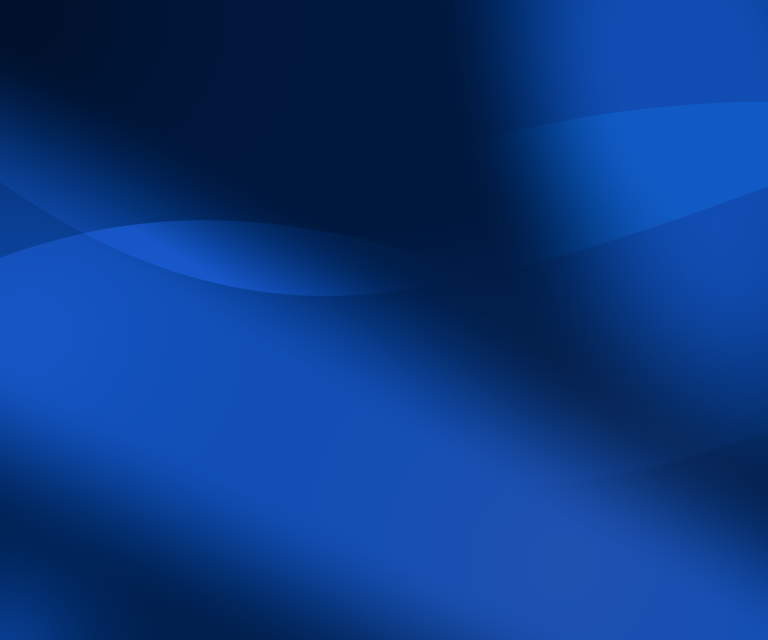
Reproduce this background procedurally as a Shadertoy shader.

```glsl
// Deep blue abstract background: soft diagonal light, a corner glow and thin curved veils.
#define ASPECT 1.2
#define NIGHT vec3(0.0, 0.09, 0.235)
#define AZURE vec3(0.07, 0.31, 0.72)
#define VIOLET_TINT vec3(0.05, 0.01, -0.02)
#define BAND_SOFT 0.14
#define VEIL_GAIN 0.30
#define BOWL_GAIN 0.16
#define GLOW_CENTER vec2(1.078, 0.859)
#define GLOW_SIZE vec2(0.2625, 0.453)

// Height of a bent curve; skew flattens its right side.
float arcHeight(float x, vec2 apex, float bend, float skew) {
    float d = x - apex.x;
    return apex.y + bend * d * d / (1.0 + skew * max(d, 0.0));
}

// Antialiased step: 1 above the curve, 0 below.
float above(float y, float curve) {
    float edge = 0.8 / iResolution.y;
    return smoothstep(-edge, edge, y - curve);
}

float softSpot(vec2 p, vec2 center, float radius) {
    vec2 d = (p - center) / radius;
    return exp(-dot(d, d));
}

// Broad diagonal beam between two slanted soft edges.
float diagonalBand(vec2 p) {
    float top = 0.8125 - 0.57 * p.x - p.y;
    float bottom = p.y - (0.297 - 0.47 * p.x);
    return smoothstep(-BAND_SOFT, BAND_SOFT, top)
         * smoothstep(-BAND_SOFT, BAND_SOFT, bottom);
}

// Leaning elliptical glow in the upper right.
float cornerGlow(vec2 p) {
    vec2 d = p - GLOW_CENTER;
    d.x += 0.2 * d.y;
    return 1.0 - smoothstep(0.4, 1.5, length(d / GLOW_SIZE));
}

void mainImage(out vec4 fragColor, in vec2 fragCoord) {
    vec2 p = fragCoord / iResolution.xy * vec2(ASPECT, 1.0);

    // Curved veils
    float dome = 1.0 - above(p.y, arcHeight(p.x, vec2(0.32, 0.656), -0.576, 0.70));
    float bowl = above(p.y, arcHeight(p.x, vec2(0.508, 0.5375), 0.69, 1.34));
    float sail = 1.0 - above(p.y, arcHeight(p.x, vec2(1.2, 0.841), -0.294, 0.0));
    float sweep = above(p.y, arcHeight(p.x, vec2(0.75, 0.2375), 0.448, 0.0));
    float lens = dome * bowl;
    float crescent = bowl * sail * smoothstep(0.6, 0.9, p.x);

    // Light carried by the beam and the glows
    float bandGain = 0.68 + VEIL_GAIN * dome + BOWL_GAIN * bowl + 0.15 * lens;
    float light = 0.14 * (1.0 - smoothstep(0.48, 0.69, p.y));
    light = max(light, 0.0) + diagonalBand(p) * bandGain * (1.0 - light);
    light += cornerGlow(p) * (0.95 + 0.13 * crescent) + 0.03 * crescent;
    light += 0.12 * lens * (1.0 - smoothstep(0.45, 0.75, p.x));
    light += 0.06 * sweep * smoothstep(0.75, 1.05, p.x)
           * (1.0 - smoothstep(0.35, 0.55, p.y));
    light += 0.12 * softSpot(p, vec2(0.04, 0.5), 0.2);
    light += 0.55 * softSpot(p, vec2(0.0, -0.03), 0.14);
    light = clamp(light, 0.0, 1.15);

    // Colour ramp with restrained red in the shadows
    vec3 color = mix(NIGHT, AZURE, vec3(light * light, light, light));
    color += VIOLET_TINT * softSpot(p, vec2(0.88, 0.12), 0.3);
    color += vec3(-0.02, 0.02, 0.0) * crescent * cornerGlow(p);
    color *= 1.0 - 0.28 * softSpot(p, vec2(0.0, 1.0), 0.25);

    fragColor = vec4(clamp(color, 0.0, 1.0), 1.0);
}
```
